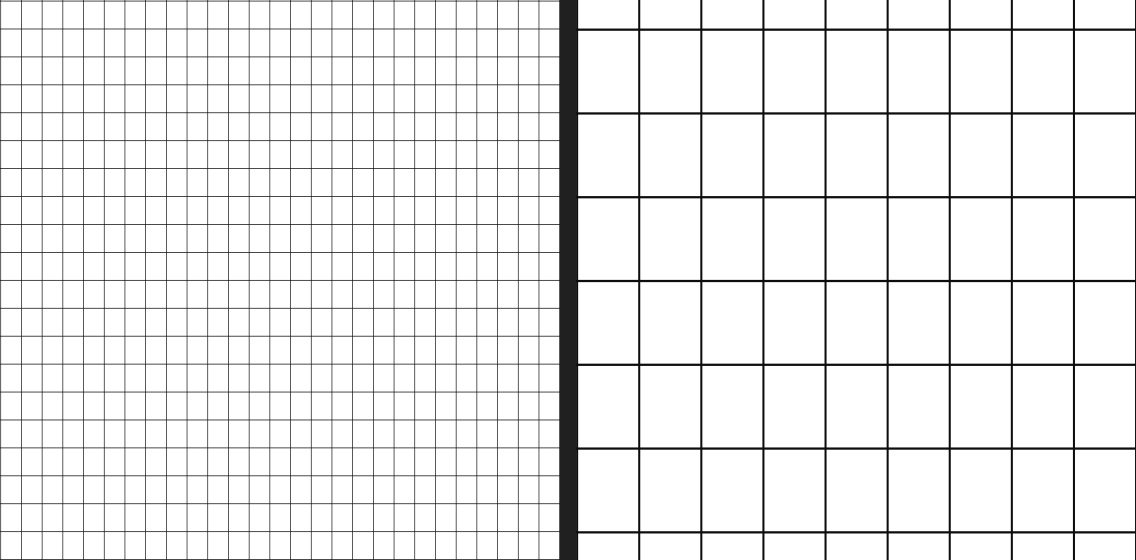
Left, the full canvas; right, a detail of the centre.
Reproduce this pattern procedurally as a WebGL 1 fragment shader.

```glsl
precision highp float;
// Thin black ruled grid of upright rectangular cells on white paper.

uniform vec2 u_resolution;

const vec2 CELL_COUNT = vec2(27.0, 20.0);
const vec2 FIRST_LINE = vec2(0.0013, 0.0007);      // centre of the left and bottom lines
const vec2 LAST_LINE = vec2(0.9994, 0.9981);       // centre of the right and top lines
const vec2 LINE_WIDTH = vec2(0.00122, 0.00134);    // upright lines, level lines
const vec3 PAPER_COLOR = vec3(1.0);
const vec3 INK_COLOR = vec3(0.05);

// Distance on each axis to the nearest grid line.
vec2 gridDistance(vec2 position) {
  vec2 cellSize = (LAST_LINE - FIRST_LINE) / CELL_COUNT;
  vec2 cell = (position - FIRST_LINE) / cellSize;
  return abs(fract(cell + 0.5) - 0.5) * cellSize;
}

// Share of a pixel's width covered by a line at the given distance.
vec2 lineCoverage(vec2 distanceToLine, vec2 pixelSize) {
  vec2 overlap = 0.5 * (LINE_WIDTH + pixelSize) - distanceToLine;
  return clamp(overlap, vec2(0.0), min(LINE_WIDTH, pixelSize)) / pixelSize;
}

void main() {
  vec2 pixelSize = 1.0 / u_resolution;
  vec2 position = gl_FragCoord.xy * pixelSize;

  // Union of the upright and level lines.
  vec2 coverage = lineCoverage(gridDistance(position), pixelSize);
  float ink = 1.0 - (1.0 - coverage.x) * (1.0 - coverage.y);

  gl_FragColor = vec4(mix(PAPER_COLOR, INK_COLOR, ink), 1.0);
}
```
